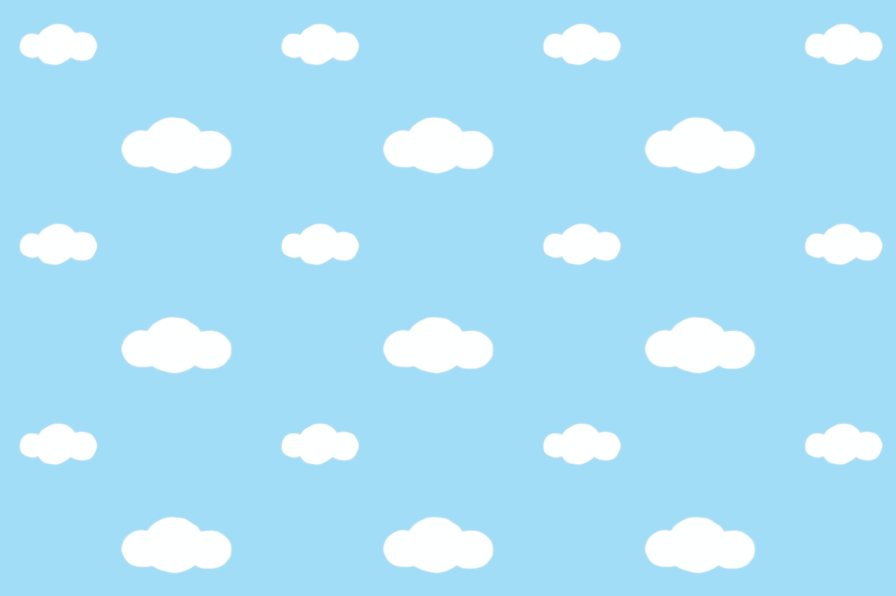
This pattern is drawn by a Shadertoy shader. Its source:

```glsl
// Flat white clouds in two sizes, staggered in rows over a pale blue sky.

// Lengths are in hundredths of the canvas height.
const vec2 PERIOD = vec2(43.92, 33.53);
const vec3 SKY = vec3(0.637, 0.868, 0.973);
const vec3 RIM = vec3(0.72, 0.875, 0.94);
const vec3 WHITE = vec3(0.995, 1.0, 1.0);

vec2 hashGradient(vec2 cell) {
    float angle = 6.2832 * fract(sin(dot(cell, vec2(127.1, 311.7))) * 437.58);
    return vec2(cos(angle), sin(angle));
}

float gradientNoise(vec2 p) {
    vec2 i = floor(p), f = fract(p);
    vec2 u = f * f * f * (f * (f * 6.0 - 15.0) + 10.0);
    vec2 e = vec2(0.0, 1.0);
    float low = mix(dot(hashGradient(i), f),
                    dot(hashGradient(i + e.yx), f - e.yx), u.x);
    float high = mix(dot(hashGradient(i + e.xy), f - e.xy),
                     dot(hashGradient(i + e.yy), f - e.yy), u.x);
    return mix(low, high, u.y);
}

// Position relative to the nearest repeat of a centre
vec2 repeatAround(vec2 p, vec2 centre, vec2 period) {
    return mod(p - centre + 0.5 * period, period) - 0.5 * period;
}

// Approximate signed distance to an ellipse
float ellipse(vec2 p, vec2 radii) {
    return (length(p / radii) - 1.0) * min(radii.x, radii.y);
}

float smoothUnion(float a, float b, float k) {
    float h = max(k - abs(a - b), 0.0) / k;
    return min(a, b) - 0.25 * h * h * k;
}

// Three lobes; each side lobe is packed as (offset, radii)
float cloud(vec2 p, vec2 core, vec4 left, vec4 right, float lean) {
    float d = ellipse(p - vec2(lean * p.y, 0.0), core);
    d = smoothUnion(d, ellipse(p - left.xy, left.zw), 0.35);
    d = smoothUnion(d, ellipse(p - right.xy, right.zw), 0.35);
    return d + 0.16 * gradientNoise(p * 0.55 + 7.3); // hand-cut edge
}

float fill(float d, float softness) {
    return 1.0 - smoothstep(-softness, softness, d);
}

void mainImage(out vec4 fragColor, in vec2 fragCoord) {
    vec2 p = 100.0 * fragCoord / iResolution.y;
    float softness = max(100.0 / iResolution.y, 0.12);

    // Large and small clouds share one period
    vec2 largePos = repeatAround(p, vec2(29.12, 75.63), PERIOD);
    vec2 smallPos = repeatAround(p, vec2(9.41, 92.55), PERIOD);
    float large = cloud(largePos, vec2(5.2, 4.7),
                        vec4(-5.2, -0.65, 3.55, 3.15),
                        vec4(5.9, -0.8, 3.9, 3.27), 0.0);
    float small = cloud(smallPos, vec2(3.5, 3.47),
                        vec4(-4.05, -0.2, 2.1, 2.1),
                        vec4(4.3, -0.35, 2.6, 2.48), 0.12);
    float d = min(large, small);

    // Faint grey-blue rim under the white body
    vec3 color = mix(SKY, RIM, fill(d - 0.08, softness));
    color = mix(color, WHITE, fill(d + 0.06, softness));
    fragColor = vec4(color, 1.0);
}
```
